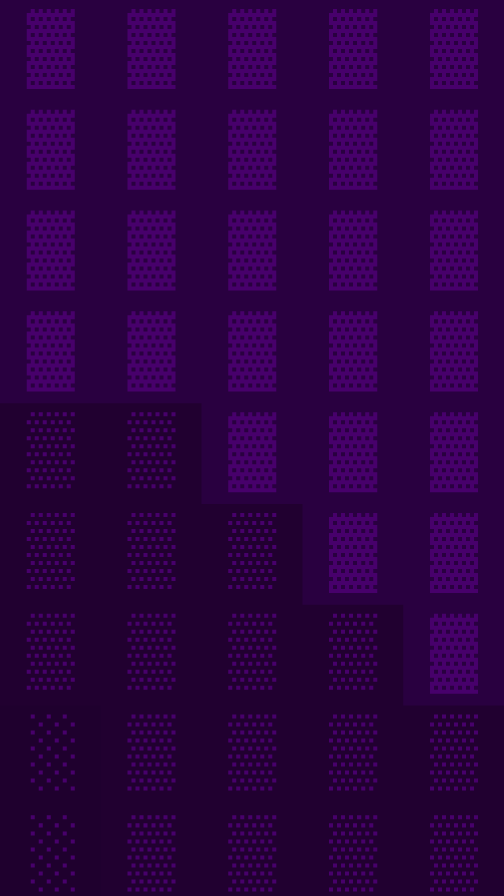
Give the GLSL for this pattern, as a WebGL 2 fragment shader.

```glsl
#version 300 es
precision highp float;

uniform vec2 u_resolution;
out vec4 fragColor;

const float COLUMNS = 5.0;
const vec2 BLOCK_ORIGIN = vec2(0.265, 0.089);  // top-left of the block in its cell
const vec2 BLOCK_DOTS = vec2(12.0, 20.0);      // dots across and down one block
const float DOT_SIZE = 0.0397;                 // in cell widths
const int SUBSAMPLES = 4;

const vec3 INK = vec3(0.28, 0.0, 0.42);
const vec3 GROUND_DENSE = vec3(0.16, 0.0, 0.25);
const vec3 GROUND_MEDIUM = vec3(0.13, 0.0, 0.19);
const vec3 GROUND_SPARSE = vec3(0.12, 0.0, 0.18);

// Shade level of a cell: 0 dense, 1 medium, 2 sparse; steps down to the right
int shadeLevel(vec2 cell) {
    if (cell.y > 6.5 && cell.x < 0.5) return 2;
    return (cell.y > 3.5 && cell.y - cell.x > 2.5) ? 1 : 0;
}

vec3 groundColor(int level) {
    return level == 0 ? GROUND_DENSE : level == 1 ? GROUND_MEDIUM : GROUND_SPARSE;
}

// True on every period-th column of each even row, shifted on alternate rows
bool staggered(vec2 dot_, float period, float firstShift, float secondShift) {
    float row = mod(dot_.y, 4.0);
    float shift = row < 0.5 ? firstShift : secondShift;
    return mod(row, 2.0) < 0.5 && mod(dot_.x - shift + period, period) < 0.5;
}

// Whether a dot of the block is inked at the given shade level
bool inked(vec2 dot_, int level) {
    if (level == 0) return !staggered(dot_, 2.0, 0.0, 1.0);
    if (level == 1) return staggered(dot_, 2.0, 1.0, 0.0);
    return staggered(dot_, 4.0, 1.0, 3.0);
}

// Pattern colour at a point in cell units, y running down from the top
vec3 patternColor(vec2 p) {
    vec2 cell = floor(p);
    int level = shadeLevel(cell);
    vec2 dot_ = floor((p - cell - BLOCK_ORIGIN) / DOT_SIZE);
    bool inside = all(greaterThanEqual(dot_, vec2(0.0))) && all(lessThan(dot_, BLOCK_DOTS));
    return inside && inked(dot_, level) ? INK : groundColor(level);
}

void main() {
    float cellsPerPixel = COLUMNS / u_resolution.x;
    vec2 corner = floor(gl_FragCoord.xy);
    vec3 sum = vec3(0.0);

    // Average a grid of subsamples for smooth edges
    for (int j = 0; j < SUBSAMPLES; j++) {
        for (int i = 0; i < SUBSAMPLES; i++) {
            vec2 pos = corner + (vec2(i, j) + 0.5) / float(SUBSAMPLES);
            sum += patternColor(vec2(pos.x, u_resolution.y - pos.y) * cellsPerPixel);
        }
    }
    fragColor = vec4(sum / float(SUBSAMPLES * SUBSAMPLES), 1.0);
}
```
